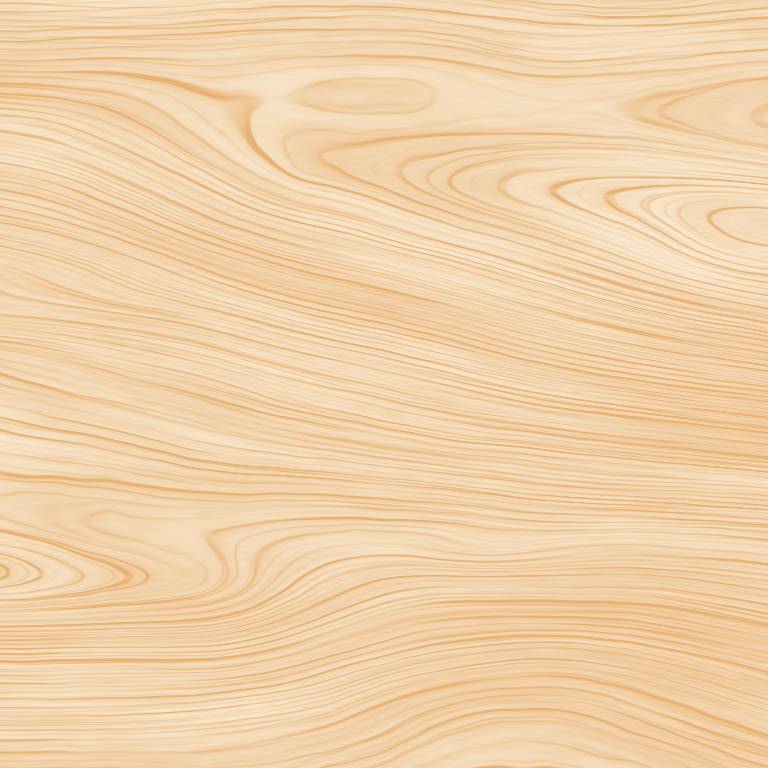
Write a WebGL 2 fragment shader that draws this texture.

```glsl
#version 300 es
precision highp float;
// Pale wood plank: fine grain lines flowing around soft knots and arches.

uniform vec2 u_resolution;
out vec4 fragColor;

const vec3 LATE_WOOD = vec3(0.908, 0.700, 0.450);
const vec3 EARLY_WOOD = vec3(0.969, 0.900, 0.800);
const float RING_COUNT = 70.0;

float hash(vec2 cell) {
    vec3 q = fract(cell.xyx * vec3(0.1031, 0.1030, 0.0973));
    q += dot(q, q.yzx + 33.33);
    return fract((q.x + q.y) * q.z);
}

float noise(vec2 p) {
    vec2 i = floor(p);
    vec2 w = fract(p);
    w = w * w * (3.0 - 2.0 * w);
    float low = mix(hash(i), hash(i + vec2(1, 0)), w.x);
    float high = mix(hash(i + vec2(0, 1)), hash(i + vec2(1, 1)), w.x);
    return mix(low, high, w.y);
}

// Smooth elliptical hill, 1 at its centre
float hill(vec2 p, vec2 centre, vec2 radius) {
    vec2 d = (p - centre) / radius;
    return exp(-dot(d, d));
}

// Long crest with separate falloff on its lower and upper side
float crest(float y, float centre, float below, float above) {
    float d = (y - centre) / (y < centre ? below : above);
    return exp(-d * d);
}

// Growth height: its contours are the grain lines
float growth(vec2 p) {
    float f = p.y;
    f += 0.20 * (p.x - 0.5) * crest(p.y, 0.56, 0.18, 0.18);
    // Nested arches that open to the right, ending in a knot
    float rightRise = 0.10 * smoothstep(0.02, 0.42, p.x) + 0.16 * p.x;
    f += rightRise * crest(p.y, 0.80 - 0.10 * p.x, 0.23, 0.10);
    f += 0.030 * hill(p, vec2(0.97, 0.69), vec2(0.11, 0.07));
    // Smaller arches that open to the left
    float leftRise = (0.14 - 0.14 * p.x) * (1.0 - smoothstep(0.25, 0.58, p.x));
    f += leftRise * crest(p.y, 0.24 - 0.06 * p.x, 0.085, 0.07);
    f += 0.060 * hill(p, vec2(-0.03, 0.60), vec2(0.22, 0.045));
    // Swell and ripple in the lower half
    f -= 0.110 * hill(p, vec2(0.70, 0.08), vec2(0.30, 0.14));
    f += 0.028 * hill(p, vec2(0.62, 0.28), vec2(0.10, 0.03));
    // Irregular drift from broad to fine
    f += 0.030 * noise(p * vec2(2.5, 4.0) + 7.0);
    f += 0.010 * noise(p * vec2(7.0, 14.0) + 31.0);
    f += 0.0020 * noise(p * vec2(28.0, 45.0));
    return f;
}

// Darkness of one set of broken contour lines; slope is the steepness of f
float grainLines(float f, float slope, float count, float along, float pixel) {
    float phase = count * f + 1.4 * noise(vec2(f * 19.0, count));
    float ring = floor(phase);
    float across = fract(phase);
    float density = count * slope;
    float blur = density * pixel;

    float halfWidth = clamp(0.0010 * density, 0.07, 0.17);
    float edge = 0.04 + 0.5 * blur;
    float line = 1.0 - smoothstep(halfWidth - edge, halfWidth + edge, abs(across - 0.5));
    float ramp = smoothstep(0.0, 0.5, across) * (1.0 - smoothstep(0.5, 0.5 + 2.0 * edge, across));

    float strength = 0.25 + 0.75 * hash(vec2(ring, count));
    strength *= 0.15 + smoothstep(0.2, 0.8, noise(vec2(along * 6.0, ring * 7.0 + 0.5)));
    float fade = 1.0 - smoothstep(0.35, 0.8, blur);
    float gentle = smoothstep(4.0, 30.0, density);
    return (line + 0.35 * ramp) * strength * fade * mix(0.3, 1.0, gentle);
}

void main() {
    vec2 p = gl_FragCoord.xy / u_resolution;
    float pixel = 1.0 / min(u_resolution.x, u_resolution.y);

    float f = growth(p);
    float e = 0.001;
    float slope = length(vec2(growth(p + vec2(e, 0)), growth(p + vec2(0, e))) - f) / e;

    // Broad light and dark bands that follow the grain
    float tone = 0.745;
    tone += 0.30 * (noise(vec2(p.x * 2.2, f * 11.0)) - 0.5);
    tone += 0.24 * (noise(vec2(p.x * 3.5, f * 38.0) + 17.0) - 0.5);
    tone += 0.20 * (noise(p * vec2(3.0, 6.0) + 53.0) - 0.5);

    // Pale knot heart and left margin, deeper colour in the arches
    tone += 0.18 * hill(p, vec2(0.95, 0.68), vec2(0.16, 0.10));
    tone += 0.14 * hill(p, vec2(0.05, 0.75), vec2(0.20, 0.15));
    tone -= 0.14 * hill(p, vec2(0.62, 0.77), vec2(0.25, 0.08));
    tone -= 0.12 * hill(p, vec2(0.28, 0.21), vec2(0.20, 0.07));

    // Main rings, then finer rings that drift and branch off them
    float drift = f + 0.016 * noise(p * vec2(4.0, 6.0) + 83.0);
    tone -= 0.76 * grainLines(f, slope, RING_COUNT, p.x, pixel);
    tone -= 0.40 * grainLines(drift, slope, RING_COUNT * 1.8, p.x + 0.37, pixel);

    // Fibres along the grain and across the board
    tone += 0.20 * (noise(vec2(p.x * 14.0, f * 280.0)) - 0.5);
    tone += 0.10 * (noise(p * vec2(45.0, 330.0)) - 0.5);

    fragColor = vec4(mix(LATE_WOOD, EARLY_WOOD, clamp(tone, 0.0, 1.0)), 1.0);
}
```
